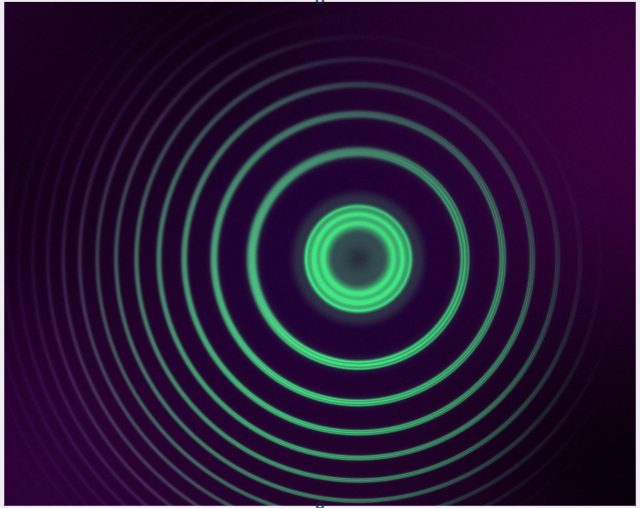
Give the GLSL for this background, as a WebGL 1 fragment shader.

```glsl
precision highp float;

uniform vec2 u_resolution;

float hash(vec2 p) {
  return fract(sin(dot(p, vec2(12.9898, 78.233))) * 43758.5453);
}

float glow(vec2 p, vec2 center, float size) {
  vec2 q = (p - center) / size;
  return exp(-dot(q, q));
}

// Gaussian line that widens and dims when thinner than the blur
float strand(float d, float width, float blur) {
  float w = sqrt(width * width + blur * blur);
  return width / w * exp(-d * d / (w * w));
}

vec3 backdrop(vec2 p) {
  vec3 c = vec3(0.145, 0.006, 0.172);
  c += vec3(0.085, 0.0, 0.075) * glow(p, vec2(1.24, 0.76), 0.34);
  c += vec3(0.035, 0.0, 0.045) * glow(p, vec2(0.04, 0.10), 0.25);
  c *= 1.0 - 0.75 * glow(p, vec2(1.22, 0.06), 0.32);
  c *= 1.0 - 0.55 * glow(p, vec2(0.40, 0.98), 0.28);
  c *= 1.0 - 0.40 * glow(p, vec2(0.05, 0.62), 0.30);
  return mix(c, vec3(0.125, 0.006, 0.23), 0.8 * glow(p, vec2(0.66, 0.49), 0.31));
}

void main() {
  vec2 p = gl_FragCoord.xy / u_resolution.y;
  float aspect = u_resolution.x / u_resolution.y;
  float px = 1.0 / u_resolution.y;
  vec3 color = backdrop(p);

  // Interference rings: squared radius grows evenly from ring to ring
  vec2 q = p - vec2(0.7053, 0.491);
  float r = length(q);
  float phase = r * r / 0.03667 - 0.2;
  float d = phase - floor(phase + 0.5);
  float pixelPhase = 2.0 * r / 0.03667 * px;

  // The upper left is softer, the lower right shows crisp strands
  float soft = smoothstep(-0.5, 0.9, dot(q / max(r, 0.001), vec2(-0.8, 0.6)));
  soft *= smoothstep(0.12, 0.22, r);
  float blur = 0.6 * pixelPhase + 0.035 * soft;
  float edge = 0.025 + blur;
  float core = 1.0 - smoothstep(0.11 - edge, 0.11 + edge, abs(d));
  float lines = strand(d + 0.068, 0.022, blur)
              + 1.2 * strand(d - 0.007, 0.025, blur)
              + strand(d - 0.092, 0.020, blur);
  float skirt = exp(-pow(abs(d) / 0.20, 4.0));

  // Light fades away from a point left of and below the ring center
  float reach = length(p - vec2(0.625, 0.388));
  float light = exp(-reach * reach / 0.24);
  light *= 1.0 - smoothstep(0.36, 0.60, reach);
  float far = smoothstep(0.20, 0.50, reach);
  float leftSide = smoothstep(0.1, -0.5, q.x);
  vec3 green = mix(vec3(0.26, 0.90, 0.51), vec3(0.42, 0.62, 0.53), far * (0.4 + 0.6 * leftSide));
  green = mix(green, vec3(0.40, 0.74, 0.58), 0.5 * soft);

  // Grey-green disc and faint halo around the middle
  float halo = 1.0 - smoothstep(0.118, 0.142, r);
  float disc = 1.0 - smoothstep(0.07, 0.09, r);
  color = mix(color, vec3(0.20, 0.28, 0.31), 0.55 * halo);
  color = mix(color, vec3(0.21, 0.32, 0.32), 0.9 * disc);
  color = mix(color, vec3(0.20, 0.30, 0.31), 0.32 * skirt * light);
  color = mix(color, green, clamp(light * core * (0.66 + 0.46 * lines), 0.0, 1.0));
  color = mix(color, vec3(0.14, 0.15, 0.21), 0.8 * exp(-r * r / 0.0006));

  // Dim violet rings beyond the green light
  float outer = smoothstep(0.38, 0.50, reach) * (1.0 - smoothstep(0.52, 0.72, reach));
  color += vec3(0.055, 0.025, 0.08) * outer * leftSide * strand(d, 0.16, 0.5 * pixelPhase);

  // Fine grain
  color += 0.012 * (hash(floor(p * 406.0)) - 0.5);

  // Pale frame with small blue handles at top and bottom
  vec2 inset = min(p - vec2(0.0085, 0.0045), vec2(aspect - 0.0085, 0.9965) - p);
  float inside = smoothstep(-0.5 * px, 0.5 * px, min(inset.x, inset.y));
  color = mix(vec3(0.94, 0.93, 0.95), color, inside);
  vec2 handle = vec2(p.x - 0.5 * aspect, min(abs(p.y - 0.005), abs(p.y - 0.999)));
  float rim = 1.0 - smoothstep(0.0008, 0.0008 + 1.5 * px, abs(length(handle) - 0.006));
  color = mix(color, vec3(0.10, 0.10, 0.32), 0.7 * rim);

  gl_FragColor = vec4(clamp(color, 0.0, 1.0), 1.0);
}
```
